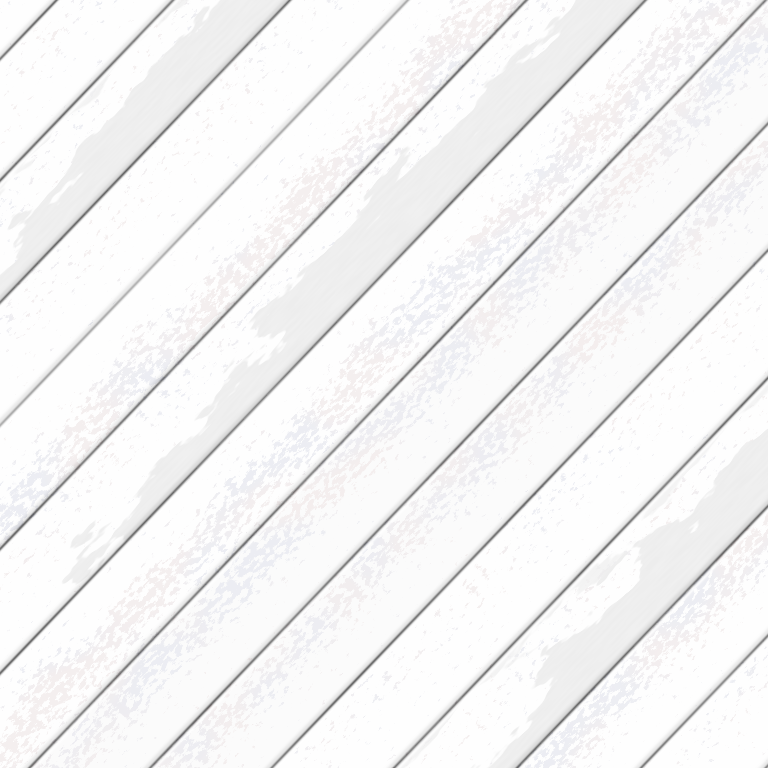
Write a Shadertoy shader that draws this pattern.

```glsl
// Whitewashed diagonal planks with dark seams, flaking grey paint and pale speckle.

vec2 gradientAt(vec2 cell) {
    vec3 h = fract(cell.xyx * vec3(0.1031, 0.1030, 0.0973));
    h += dot(h, h.yzx + 33.33);
    float angle = 6.2832 * fract((h.x + h.y) * h.z);
    return vec2(cos(angle), sin(angle));
}

float gradientNoise(vec2 p) {
    vec2 i = floor(p), f = p - i;
    vec2 u = f * f * f * (f * (f * 6.0 - 15.0) + 10.0);
    vec2 e = vec2(1.0, 0.0);
    return mix(mix(dot(gradientAt(i), f), dot(gradientAt(i + e), f - e), u.x),
               mix(dot(gradientAt(i + e.yx), f - e.yx), dot(gradientAt(i + 1.0), f - 1.0), u.x), u.y);
}

float fbm(vec2 p) {
    float sum = 0.0, amplitude = 1.0;
    for (int i = 0; i < 4; i++) {
        sum += amplitude * gradientNoise(p);
        p = p * 2.03 + 19.7;
        amplitude *= 0.55;
    }
    return sum;
}

void mainImage(out vec4 fragColor, in vec2 fragCoord) {
    vec2 p = fragCoord / iResolution.y;

    // Plank frame: along the grain, across it, and a slightly widening plank index
    float along = dot(p, vec2(0.692, 0.722));
    float slant = 1.043 * p.x + 1.0 - p.y;
    float across = slant / 1.445;
    float u = slant - 0.077;
    float k = 6.345 * u - 0.118 * u * u;
    float id = floor(k);
    float v = k - id;
    float seam = floor(k + 0.5);
    float d = (k - seam) / (6.345 - 0.236 * u) / 1.445;

    // Plank base with a faint tone change
    vec2 offset = vec2(id * 17.3, id * 5.1);
    float rag = fbm(vec2(along * 8.0, across * 28.0) + offset);
    float tone = id == 6.0 || id == 7.0 ? 0.985 : 0.995;
    vec3 color = vec3(tone);

    // Speckle: dense on one side of some planks, sparse elsewhere
    bool lowSide = id == 3.0 || id == 5.0;
    bool highSide = id == 6.0 || id == 7.0 || id == 10.0;
    float center = id == 3.0 ? 0.78 : id == 5.0 ? 0.64 : 0.22;
    float offCenter = (v - center + 0.2 * rag) / 0.3;
    float density = (lowSide || highSide ? 1.0 : 0.35) * exp(-offCenter * offCenter);
    float grain = fbm(vec2(along * 75.0, across * 150.0));
    float speckle = smoothstep(-0.05, 0.25, grain + 0.75 * density - 0.55 + 0.2 * rag);
    float hue = gradientNoise(vec2(along * 9.0, across * 14.0) + 40.0);
    vec3 tint = mix(vec3(0.95, 0.925, 0.925), vec3(0.915, 0.92, 0.945), smoothstep(-0.3, 0.3, hue));
    color = mix(color, tint, 0.85 * speckle);

    // Grey paint with a ragged edge, tapering toward the lower left
    if (id == 1.0 || id == 4.0 || id == 9.0) {
        float edge = mix(0.74, 0.35, smoothstep(0.4, 0.75, along));
        float paint = smoothstep(0.0, 0.05, v - edge + 0.4 * rag);
        if (id == 4.0) {
            float lower = mix(0.82, 1.3, smoothstep(0.2, 0.6, along));
            paint *= smoothstep(0.0, 0.05, lower - v + 0.4 * rag);
        } else {
            paint = max(paint, 0.7 * smoothstep(0.0, 0.05, 0.1 - v + 0.3 * rag));
        }
        float streak = gradientNoise(vec2(along * 25.0, across * 260.0));
        color = mix(color, vec3(0.935 + 0.014 * streak), paint);
    }

    // Seam: soft shadow above, bright bevel below, dark core
    float wear = 0.9 + 0.25 * gradientNoise(vec2(along * 6.0, seam * 7.7));
    float strength = (seam == 3.0 ? 0.34 : 0.56) * wear;
    float width = max(0.0019, 0.8 / iResolution.y);
    color -= 0.07 * exp(-pow((d + 0.004) / 0.003, 2.0));
    color = mix(color, vec3(1.0), 0.8 * exp(-pow((d - 0.0045) / 0.002, 2.0)));
    color -= strength * exp(-d * d / (width * width));

    fragColor = vec4(clamp(color, 0.0, 1.0), 1.0);
}
```
